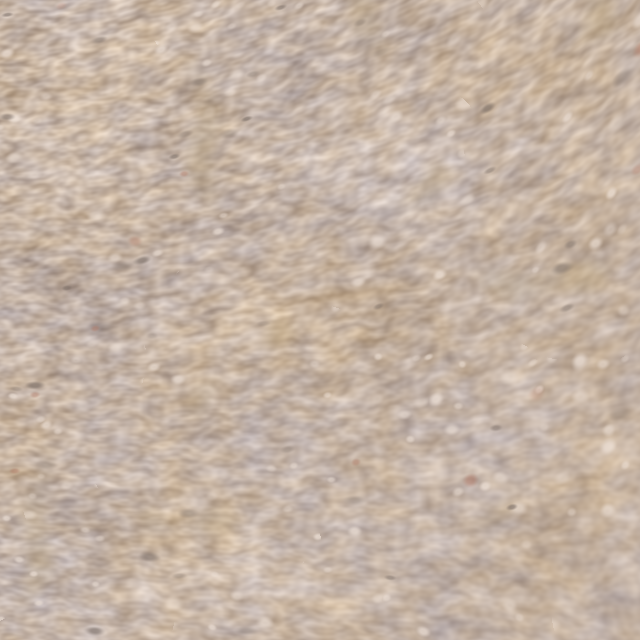
Reproduce this texture procedurally as a WebGL 1 fragment shader.

```glsl
precision highp float;
uniform vec2 u_resolution;

// Colours
const vec3 SAND = vec3(0.770, 0.702, 0.647);
const vec3 TONE_TINT = vec3(0.97, 1.02, 1.03);
const vec3 WARM_SHIFT = vec3(0.025, 0.0, -0.055);
const vec3 PALE_GRAIN = vec3(0.93, 0.88, 0.84);
const vec3 DARK_GRAIN = vec3(0.47, 0.42, 0.39);
const vec3 RUST_GRAIN = vec3(0.68, 0.46, 0.38);
const vec3 OCHRE_STAIN = vec3(0.73, 0.65, 0.51);

// Cells per canvas height, and tone strength of each layer
const vec2 PATCH_CELLS = vec2(4.0, 6.0);
const vec2 CLUMP_CELLS = vec2(14.0, 30.0);
const vec2 STREAK_CELLS = vec2(29.0, 72.0);
const vec2 FINE_CELLS = vec2(62.0, 135.0);
const vec2 GRAIN_CELLS = vec2(30.0, 46.0);
const float PATCH_TONE = 0.055;
const float CLUMP_TONE = 0.085;
const float STREAK_TONE = 0.135;
const float FINE_TONE = 0.105;

const float PALE_SHARE = 0.10;
const float DARK_SHARE = 0.045;
const float RUST_SHARE = 0.008;

float hash(vec2 p) {
  return fract(sin(dot(p, vec2(127.1, 311.7))) * 43758.5453);
}

vec2 gradientAt(vec2 cell) {
  float angle = 6.2832 * hash(cell);
  return vec2(cos(angle), sin(angle));
}

// Gradient noise, centred on zero
float noise(vec2 p) {
  vec2 i = floor(p);
  vec2 f = p - i;
  vec2 w = f * f * f * (f * (f * 6.0 - 15.0) + 10.0);
  vec2 e = vec2(1.0, 0.0);
  float low = mix(dot(gradientAt(i), f),
                  dot(gradientAt(i + e), f - e), w.x);
  float high = mix(dot(gradientAt(i + e.yx), f - e.yx),
                   dot(gradientAt(i + 1.0), f - 1.0), w.x);
  return mix(low, high, w.y);
}

// Coverage of soft, scattered grains; share is the chance of one per cell
float grains(vec2 p, float share, float seed) {
  vec2 home = floor(p);
  float cover = 0.0;
  for (int y = -1; y <= 1; y++) {
    for (int x = -1; x <= 1; x++) {
      vec2 cell = home + vec2(float(x), float(y));
      vec2 key = cell + seed;
      vec2 centre = cell + vec2(hash(key + 3.1), hash(key + 7.7));
      float radius = mix(0.25, 0.55, pow(hash(key + 11.3), 2.0));
      float strength = mix(0.35, 0.95, hash(key + 17.9));
      float present = step(hash(key), share);
      float body = 1.0 - smoothstep(0.25, 1.0, length(p - centre) / radius);
      cover = max(cover, present * strength * body);
    }
  }
  return cover;
}

// Bends the grain: level at lower left, rising to the upper right
vec2 followGrain(vec2 p) {
  float rise = p.x * p.y * (0.12 + 0.16 * p.x) - 0.05 * p.x * (1.0 - p.y);
  return vec2(p.x, p.y - rise);
}

void main() {
  vec2 uv = gl_FragCoord.xy / u_resolution.y;
  vec2 flow = followGrain(uv);
  flow += 0.005 * vec2(noise(uv * 17.0), noise(uv * 17.0 + 40.0));

  // Sharper towards the upper left, softer towards the right
  float focus = clamp(0.92 + 0.3 * (uv.y - 0.5) - 0.35 * (uv.x - 0.5), 0.6, 1.25);

  // Layered streaks
  float tone = PATCH_TONE * noise(uv * PATCH_CELLS + 5.0);
  tone += CLUMP_TONE * noise(flow * CLUMP_CELLS + 13.0);
  tone += STREAK_TONE * focus * noise(flow * STREAK_CELLS + 29.0);
  tone += FINE_TONE * focus * noise(flow * FINE_CELLS + 51.0);
  vec3 color = SAND + tone * TONE_TINT;

  // Warm and cool drift, with a few ochre stains
  float warmth = noise(uv * 5.0 + 71.0) + noise(flow * vec2(24.0, 48.0) + 83.0);
  color += WARM_SHIFT * warmth;
  float stain = smoothstep(0.28, 0.6, noise(uv * 8.0 + 97.0));
  color = mix(color, OCHRE_STAIN, 0.4 * stain);

  // Loose grains: pale ones gather in clusters, mostly low down
  float cluster = smoothstep(-0.2, 0.4, noise(uv * 4.5 + 19.0));
  float paleShare = PALE_SHARE * (0.3 + 1.7 * cluster) * mix(1.5, 0.7, uv.y);
  float darkShare = DARK_SHARE * mix(0.7, 1.4, uv.y);
  vec2 grainPoint = flow * GRAIN_CELLS;
  color = mix(color, PALE_GRAIN, 0.75 * grains(grainPoint, paleShare, 10.0));
  color = mix(color, DARK_GRAIN, 0.65 * grains(grainPoint * vec2(0.8, 1.2), darkShare, 130.0));
  color = mix(color, RUST_GRAIN, 0.6 * grains(grainPoint, RUST_SHARE, 270.0));

  gl_FragColor = vec4(color, 1.0);
}
```
